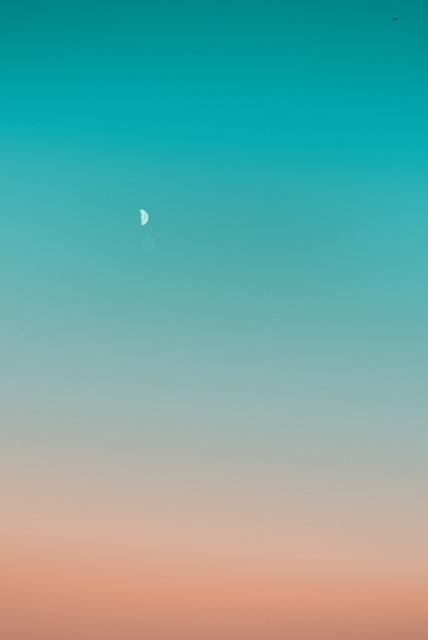
This texture is drawn by a Shadertoy shader. Its source:

```glsl
const int STOPS = 15;

float hash(vec2 p) {
    vec3 q = fract(vec3(p.xyx) * 0.1031);
    q += dot(q, q.yzx + 33.33);
    return fract((q.x + q.y) * q.z);
}

float valueNoise(vec2 p) {
    vec2 cell = floor(p), f = fract(p);
    f = f * f * (3.0 - 2.0 * f);
    return mix(mix(hash(cell), hash(cell + vec2(1, 0)), f.x),
               mix(hash(cell + vec2(0, 1)), hash(cell + vec2(1, 1)), f.x), f.y);
}

float fbm(vec2 p) {
    float sum = 0.0, amplitude = 0.5;
    for (int i = 0; i < 4; i++) {
        sum += amplitude * valueNoise(p);
        p = p * 2.03 + 7.1;
        amplitude *= 0.5;
    }
    return sum;
}

// Soft elliptical falloff around a centre
float glow(vec2 p, vec2 centre, vec2 size) {
    vec2 d = (p - centre) / size;
    return exp(-dot(d, d));
}

// Evenly spaced colours from zenith (0) to horizon (1)
vec3 skyRamp(float depth) {
    vec3 stops[STOPS] = vec3[STOPS](
        vec3(0.00, 0.53, 0.54), vec3(0.00, 0.585, 0.60),
        vec3(0.00, 0.64, 0.665), vec3(0.03, 0.67, 0.695),
        vec3(0.185, 0.675, 0.69), vec3(0.265, 0.675, 0.68),
        vec3(0.345, 0.685, 0.685), vec3(0.44, 0.69, 0.69),
        vec3(0.535, 0.705, 0.70), vec3(0.61, 0.71, 0.695),
        vec3(0.69, 0.70, 0.67), vec3(0.78, 0.70, 0.645),
        vec3(0.85, 0.69, 0.61), vec3(0.87, 0.61, 0.495),
        vec3(0.76, 0.53, 0.45));
    float s = clamp(depth, 0.0, 1.0) * float(STOPS - 1);
    int i = min(int(s), STOPS - 2);
    return mix(stops[i], stops[i + 1], s - float(i));
}

// Tilted bands with gentle bright and dark patches
vec3 sky(vec2 p, float side) {
    float depth = 1.0 - p.y;
    float tilt = smoothstep(0.02, 0.3, depth) * smoothstep(1.0, 0.85, depth);
    float bend = -0.028 * side + 0.012 * side * side * glow(p, vec2(0.33, 0.66), vec2(0.6, 0.2));
    vec3 colour = skyRamp(depth + tilt * bend);
    colour += vec3(0.02, 0.025, 0.03) * glow(p, vec2(0.0, 0.65), vec2(0.16, 0.14));
    colour += vec3(0.01, 0.025, 0.03) * glow(p, vec2(0.67, 0.64), vec2(0.14, 0.12));
    colour -= vec3(0.0, 0.015, 0.018) * glow(p, vec2(0.42, 0.63), vec2(0.16, 0.10));
    float corner = side * side * smoothstep(0.25, 0.0, min(p.y, depth));
    return colour * (1.0 - 0.035 * corner);
}

// Coverage of a half-lit disc, brightest at its right limb
float moonLight(vec2 p, vec2 centre, float radius, float blur) {
    vec2 q = (p - centre) / radius;
    float soft = blur / radius;
    float disc = smoothstep(soft, -soft, length(q) - 1.0);
    float terminator = 0.04 - 0.1 * q.y;
    float lit = smoothstep(-0.12, 0.22, q.x - terminator);
    float maria = smoothstep(0.38, 0.62, fbm(q * 3.0 + 4.0));
    float limb = smoothstep(0.3, 0.95, length(q));
    return disc * lit * mix(0.4 + 0.4 * maria, 0.9, limb * 0.7);
}

// Thin body with one raised wing
float birdShape(vec2 p, vec2 centre, float size, float blur) {
    vec2 q = p - centre;
    q.y -= 0.2 * q.x;
    float body = (length(q / vec2(1.0, 0.3)) - size) * 0.3;
    vec2 w = q - size * vec2(0.2, 0.2);
    float wing = (length(w / vec2(0.6, 0.35)) - size) * 0.35;
    return smoothstep(blur, -blur, min(body, wing));
}

void mainImage(out vec4 fragColor, in vec2 fragCoord) {
    vec2 p = fragCoord / iResolution.y;
    float side = 2.0 * fragCoord.x / iResolution.x - 1.0;
    float blur = 0.8 / iResolution.y;
    vec3 colour = sky(p, side);

    // Moon and its faint reflection
    vec2 moon = vec2(0.2192, 0.6602);
    float light = moonLight(p, moon, 0.0125, blur);
    colour = mix(colour, vec3(0.88, 0.96, 0.95), light);
    float ghost = smoothstep(0.014, 0.009, length(p - vec2(0.232, 0.619)));
    colour += vec3(0.022, 0.012, 0.01) * ghost;

    // Distant bird
    float bird = birdShape(p, vec2(0.6175, 0.9695), 0.0033, blur);
    colour = mix(colour, vec3(0.02, 0.18, 0.20), bird * 0.9);

    // Fine grain
    colour += (hash(floor(p * 512.0)) - 0.5) * 0.008;
    fragColor = vec4(clamp(colour, 0.0, 1.0), 1.0);
}
```
